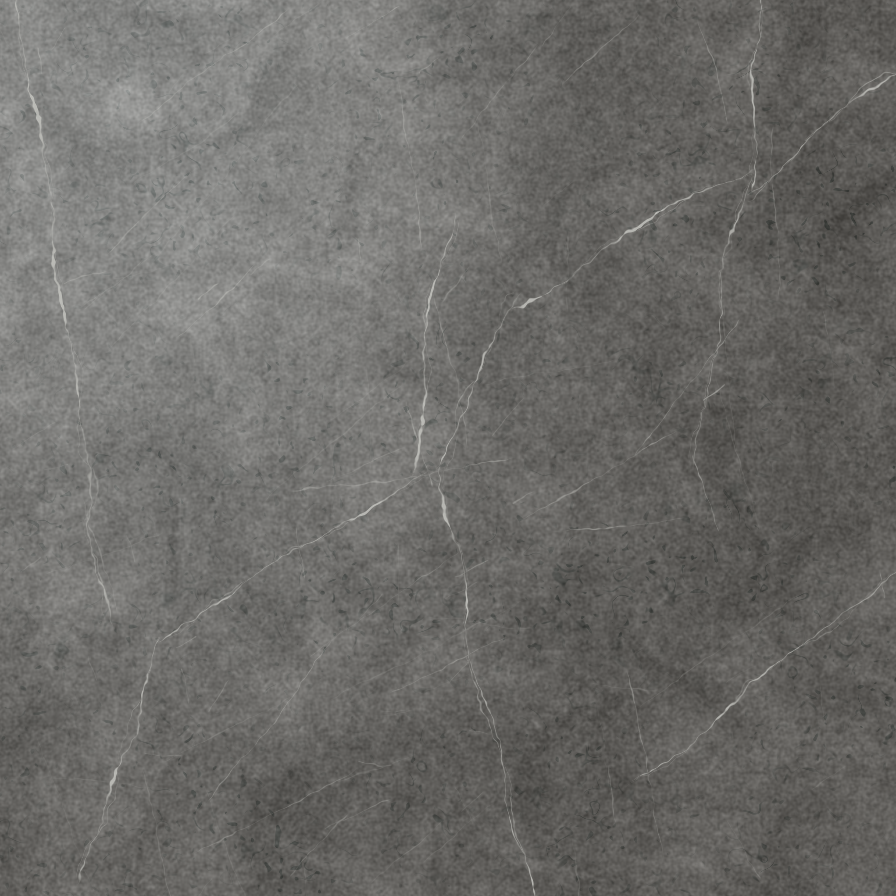
Give the GLSL for this texture, as a Shadertoy shader.

```glsl
// Dark grey marble slab with pale branching veins, fine scratches and dark pitting.

vec2 hash2(vec2 p) {
    vec3 q = fract(vec3(p.xyx) * vec3(0.1031, 0.1030, 0.0973));
    q += dot(q, q.yzx + 33.33);
    return fract((q.xx + q.yz) * q.zy);
}

// Gradient noise, roughly -0.7 to 0.7
float gnoise(vec2 p) {
    vec2 i = floor(p), f = p - i;
    vec2 u = f * f * f * (f * (f * 6.0 - 15.0) + 10.0);
    vec2 o = vec2(0.0, 1.0);
    float a = dot(hash2(i) * 2.0 - 1.0, f);
    float b = dot(hash2(i + o.yx) * 2.0 - 1.0, f - o.yx);
    float c = dot(hash2(i + o.xy) * 2.0 - 1.0, f - o.xy);
    float d = dot(hash2(i + o.yy) * 2.0 - 1.0, f - o.yy);
    return mix(mix(a, b, u.x), mix(c, d, u.x), u.y);
}

float fbm(vec2 p) {
    float sum = 0.0, amp = 0.6;
    for (int i = 0; i < 5; i++) {
        sum += amp * gnoise(p);
        p = mat2(1.6, 1.2, -1.2, 1.6) * p + 17.3;
        amp *= 0.6;
    }
    return sum;
}

vec2 wobble(vec2 p, float scale) {
    return vec2(gnoise(p * scale + 40.0), gnoise(p * scale + 91.7));
}

// Tapered crack from a to b, broken into bright and faint stretches
float vein(vec2 p, vec2 a, vec2 b, float width, float seed) {
    vec2 ab = b - a;
    float t = clamp(dot(p - a, ab) / dot(ab, ab), 0.0, 1.0);
    float d = length(p - a - ab * t);
    if (d > 0.016) return 0.0;
    float px = 0.75 / iResolution.y;
    float along = t * length(ab);
    float swell = smoothstep(-0.3, 0.5, gnoise(vec2(along * 19.0, seed * 7.37)));
    float rough = 0.8 + 1.2 * gnoise(vec2(along * 130.0, seed * 3.61));
    float taper = smoothstep(0.0, 0.06, t) * smoothstep(1.0, 0.92, t);
    float w = width * (0.35 + 0.9 * swell * swell) * rough * taper;
    float line = 1.0 - smoothstep(w - px, w + px, d);
    return taper * (line * (0.4 + 0.6 * swell) * min(rough + 0.25, 1.0) + 0.1 * exp(-d / 0.004));
}

void mainImage(out vec4 fragColor, in vec2 fragCoord) {
    vec2 p = fragCoord / iResolution.y;

    // Stone body: light pool at upper left, clouds, grain
    vec2 pool = (p - vec2(0.14, 0.9)) * vec2(1.9, 1.25);
    float glow = exp(-1.5 * dot(pool, pool));
    float tone = 0.35 + 0.19 * glow;
    tone += 0.11 * fbm(p * 3.5 + 5.0) + 0.11 * fbm(p * 15.0 + 2.0 * wobble(p, 9.0));
    tone += 0.06 * gnoise(p * 75.0) + 0.07 * gnoise(p * 150.0) + 0.09 * gnoise(p * 251.0);

    // Milky streaks, stronger in the light area
    vec2 bent = p + 0.06 * wobble(p, 5.0) + 0.02 * wobble(p, 21.0);
    float streak = 1.0 - abs(gnoise(vec2(bent.x * 5.0 + bent.y * 1.4, bent.y * 1.8) + 8.0)) * 7.0;
    float patches = smoothstep(-0.15, 0.4, fbm(p * 6.0 + 30.0));
    tone += 0.08 * max(streak, 0.0) * patches * (0.5 + glow);

    vec3 col = tone + mix(vec3(0.009, 0.001, -0.012), vec3(0.001, 0.003, -0.004), glow);

    // Dark pits and hairline cracks gathered in clouds
    float cluster = 0.25 + 0.75 * smoothstep(-0.2, 0.25, fbm(p * 7.0 + 60.0));
    float pits = smoothstep(0.24, 0.4, gnoise(p * 120.0 + 1.5 * wobble(p, 50.0)));
    float hair = 1.0 - smoothstep(0.01, 0.06, abs(gnoise(p * 27.0 + 1.3 * wobble(p, 45.0))));
    hair *= smoothstep(0.0, 0.3, gnoise(p * 31.0 + 12.0));
    col -= vec3(0.095, 0.08, 0.08) * cluster * max(pits, hair * 0.8);

    // Main veins: start and end points
    vec4 trunks[11] = vec4[11](
        vec4(0.01, 1.06, 0.125, 0.29), vec4(0.18, 0.30, 0.09, 0.01),
        vec4(0.85, 1.04, 0.83, 0.78), vec4(0.83, 0.82, 0.775, 0.47),
        vec4(1.04, 0.95, 0.82, 0.78), vec4(0.84, 0.82, 0.56, 0.64),
        vec4(0.58, 0.67, 0.48, 0.47), vec4(0.48, 0.50, 0.60, -0.04),
        vec4(0.505, 0.77, 0.455, 0.46), vec4(0.48, 0.48, 0.17, 0.28),
        vec4(1.04, 0.40, 0.70, 0.12));
    vec2 jitter = 0.005 * wobble(p, 42.0) + 0.0035 * wobble(p, 95.0);
    vec2 warped = p + 0.02 * wobble(p, 9.0) + jitter;
    float light = 0.0;
    for (int i = 0; i < 11; i++) {
        vec4 s = trunks[i];
        float seed = float(i) + 1.3;
        float width = i == 0 ? 0.0018 : 0.0013;
        light = max(light, vein(warped, s.xy, s.zw, width, seed));
        // Thin companion strand that weaves around the trunk
        vec2 strand = warped + 0.02 * wobble(p + seed, 13.0);
        light = max(light, 0.5 * vein(strand, s.xy, s.zw, 0.0006, seed + 20.0));
    }

    // Scattered scratches: rising diagonals, steep cracks, a few flat ones
    vec2 slight = p + 0.01 * wobble(p, 8.0) + 0.6 * jitter;
    for (int i = 0; i < 110; i++) {
        float n = float(i);
        vec2 mid = hash2(vec2(n, 3.7)), r = hash2(vec2(n, 19.1)), k = hash2(vec2(n, 47.3));
        float angle = k.x < 0.45 ? 0.7 : (k.x < 0.8 ? 1.8 : 0.12);
        angle += (r.x - 0.5) * 0.5;
        vec2 reach = vec2(cos(angle), sin(angle)) * mix(0.015, 0.14, r.y * r.y);
        float strength = mix(0.2, 0.75, k.y * k.y);
        light = max(light, strength * vein(slight, mid - reach, mid + reach, 0.0009, n + 50.0));
    }

    col = mix(col, vec3(0.77, 0.77, 0.75), clamp(light, 0.0, 1.0) * 0.85);
    fragColor = vec4(clamp(col, 0.0, 1.0), 1.0);
}
```
